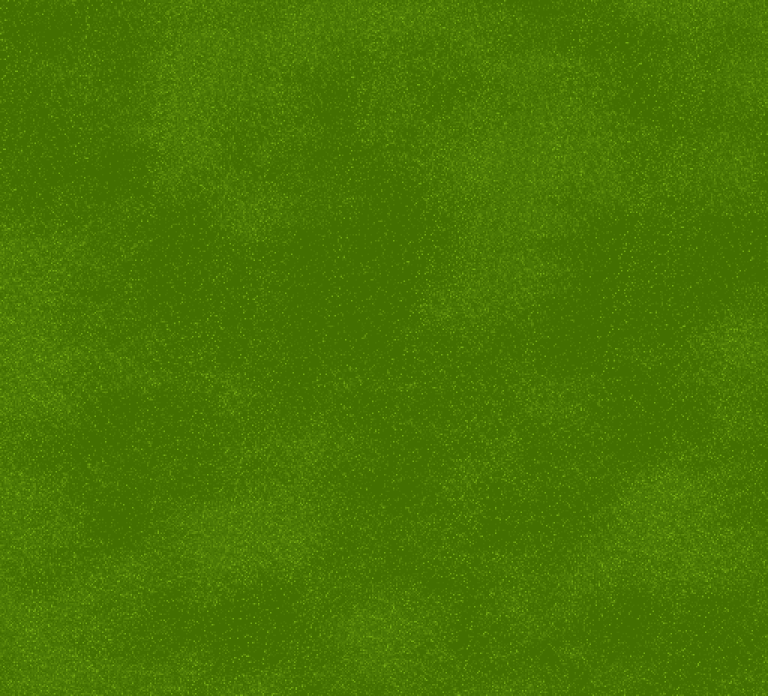
Write a Shadertoy shader that draws this texture.

```glsl
// Speckled green turf: fine light grains gathered in small cloudy patches
float hash(vec2 p) {
    return fract(sin(dot(p, vec2(12.9898, 78.233))) * 43758.5453);
}

float valueNoise(vec2 p) {
    vec2 i = floor(p), f = fract(p);
    f = f * f * (3.0 - 2.0 * f);
    return mix(mix(hash(i), hash(i + vec2(1, 0)), f.x),
               mix(hash(i + vec2(0, 1)), hash(i + vec2(1, 1)), f.x), f.y);
}

// Cloudy field with rough edges, slightly stretched sideways
float patches(vec2 uv) {
    vec2 p = uv * vec2(5.0, 7.5) + 3.3;
    float sum = 0.0, total = 0.0, weight = 1.0;
    for (int k = 0; k < 5; k++) {
        sum += weight * valueNoise(p);
        total += weight;
        p = p * 2.03 + 11.7;
        weight *= 0.7;
    }
    return sum / total;
}

// Colour of one grain cell
vec3 grainColor(vec2 cell) {
    float density = smoothstep(0.3, 0.7, patches(cell / 464.0));
    float tone = hash(cell + vec2(31.7, 5.3));
    float spark = hash(cell + vec2(83.1, 47.9));

    vec3 base = vec3(0.264, 0.434, 0.003);
    vec3 blade = mix(vec3(0.287, 0.463, 0.02), vec3(0.4, 0.585, 0.055), tone * tone * tone);
    vec3 color = mix(base, blade, step(hash(cell), 0.14 + 0.76 * density));
    return mix(color, vec3(0.46, 0.67, 0.08), step(0.992 - 0.012 * density, spark));
}

void mainImage(out vec4 fragColor, in vec2 fragCoord) {
    // Square grains, with edges blended over one pixel
    float pixel = 464.0 / iResolution.y;
    vec2 p = fragCoord * pixel - 0.5;
    vec2 i = floor(p);
    vec2 f = clamp((fract(p) - 0.5) / min(pixel, 1.0) + 0.5, 0.0, 1.0);

    vec3 lower = mix(grainColor(i), grainColor(i + vec2(1, 0)), f.x);
    vec3 upper = mix(grainColor(i + vec2(0, 1)), grainColor(i + vec2(1, 1)), f.x);
    fragColor = vec4(mix(lower, upper, f.y), 1.0);
}
```
